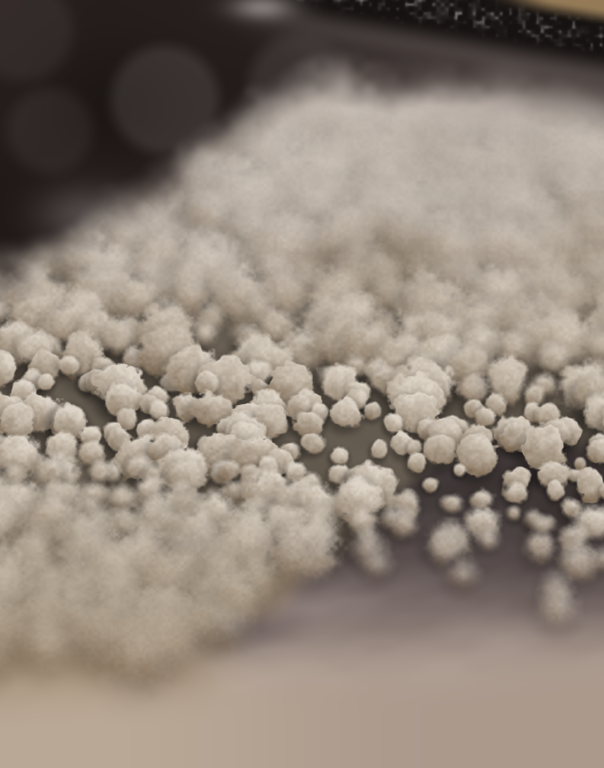
A Shadertoy shader for this texture:

```glsl
// A macro view of a crumbly pale heap with a shallow band of focus.
// Soft gradients form the backdrop, bowl and table; rows of lumpy grains
// are painted back to front, their edges softening away from the focus.

float hash(vec2 p) {
    return fract(sin(dot(p, vec2(127.1, 311.7))) * 43758.5453);
}

float noise(vec2 p) {
    vec2 i = floor(p), f = fract(p);
    f = f * f * (3.0 - 2.0 * f);
    return mix(mix(hash(i), hash(i + vec2(1, 0)), f.x),
               mix(hash(i + vec2(0, 1)), hash(i + vec2(1, 1)), f.x), f.y);
}

float fbm(vec2 p) {
    return 0.55 * noise(p) + 0.3 * noise(p * 2.1 + 7.0) + 0.15 * noise(p * 4.3 + 3.0);
}

float disc(vec2 p, vec2 centre, float radius, float soft) {
    return 1.0 - smoothstep(radius - soft, radius + soft, length(p - centre));
}

float glow(vec2 p, vec2 centre, vec2 size) {
    vec2 q = (p - centre) / size;
    return exp(-dot(q, q));
}

// Height of the heap's near edge on the table
float nearEdge(float x) {
    return 0.15 + 0.26 * smoothstep(0.2, 0.65, x);
}

float blurAt(vec2 p) {
    return 0.0025 + 0.13 * max(abs(p.y - 0.48 + 0.1 * p.x) - 0.05, 0.0);
}

vec3 backdrop(vec2 p) {
    vec3 col = mix(vec3(0.17, 0.135, 0.13), vec3(0.11, 0.085, 0.08), noise(p * 7.0));
    col += 0.09 * disc(p, vec2(0.215, 0.87), 0.07, 0.014);
    col += 0.08 * disc(p, vec2(0.39, 0.89), 0.065, 0.016);
    col += 0.05 * disc(p, vec2(0.065, 0.83), 0.055, 0.015);
    col += 0.05 * disc(p, vec2(0.03, 0.96), 0.065, 0.015);
    col += 0.16 * glow(p, vec2(0.11, 0.72), vec2(0.06, 0.035));
    return col;
}

vec3 heapAndTable(vec2 p) {
    // Heap: greyish far away, cream in the middle, tan towards the viewer
    vec3 col = mix(vec3(0.70, 0.635, 0.555), vec3(0.755, 0.715, 0.685), smoothstep(0.5, 0.76, p.y));
    col = mix(vec3(0.63, 0.545, 0.44), col, smoothstep(0.18, 0.42, p.y));
    col += 0.13 * (fbm(p * vec2(13.0, 16.0)) - 0.5);
    col = mix(col, vec3(0.54, 0.46, 0.36), 0.7 * glow(p, vec2(0.51, 0.65), vec2(0.085, 0.06)));
    col = mix(col, vec3(0.62, 0.54, 0.44), 0.5 * glow(p, vec2(0.77, 0.67), vec2(0.08, 0.07)));
    // Table: dusty mauve, fading into a pale foreground
    vec3 table = mix(vec3(0.69, 0.63, 0.59), vec3(0.46, 0.405, 0.40), smoothstep(0.06, 0.28, p.y));
    table += 0.16 * (fbm(vec2(p.x * 8.0 - p.y * 6.0, p.y * 18.0)) - 0.5);
    float edge = nearEdge(p.x) + 0.04 * (noise(p * 14.0) - 0.5);
    float soft = 0.015 + blurAt(p);
    float onTable = smoothstep(0.22, 0.34, p.x) * (1.0 - smoothstep(edge - soft, edge + soft, p.y));
    col = mix(col, table, onTable);
    col = mix(col, vec3(0.30, 0.26, 0.25), 0.75 * glow(p, vec2(0.42, 0.29), vec2(0.06, 0.025)));
    col = mix(col, vec3(0.36, 0.31, 0.31), 0.6 * glow(p, vec2(0.33, 0.175), vec2(0.06, 0.025)));
    // Pale foreground blur
    vec3 front = mix(vec3(0.73, 0.66, 0.59), vec3(0.67, 0.60, 0.55), smoothstep(0.1, 0.6, p.x));
    return mix(front, col, smoothstep(0.06, 0.2, p.y - 0.06 * p.x + 0.02));
}

vec3 paintGrains(vec3 base, vec2 p) {
    vec3 col = base * mix(0.55, 1.0, smoothstep(0.004, 0.03, blurAt(p)));
    float lump = fbm(p * 75.0) - 0.5, grit = noise(p * 240.0) - 0.5;
    for (int row = 0; row < 42; row++) {
        float rowY = 0.82 - 0.0165 * float(row);
        if (abs(p.y - rowY) > 0.11) continue;
        float shift = hash(vec2(row, 9));
        float cell = floor(p.x / 0.052 + shift);
        for (int k = -1; k <= 1; k++) {
            vec2 id = vec2(cell + float(k), row);
            vec2 c = vec2((id.x - shift + 0.1 + 0.8 * hash(id)) * 0.052,
                          rowY + 0.026 * (hash(id + 31.0) - 0.5));
            float size = hash(id + 57.0);
            float onHeap = smoothstep(-0.015, 0.015, c.y - nearEdge(c.x));
            float density = mix(0.75 * smoothstep(0.2, 0.33, c.y), 0.92, onHeap);
            if (hash(id + 83.0) > density) continue;
            float r = mix(0.011, 0.034, size * size) * mix(0.6, 1.0, onHeap);
            float soft = blurAt(c);
            r += 0.25 * soft;
            vec2 q = (p - c) / r;
            q.x *= 0.8 + 0.35 * hash(id + 11.0);
            float d = length(q) + 0.65 * lump;
            float shadow = 1.0 - smoothstep(0.6, 1.5 + soft / r, length(q + vec2(0.1, 0.3)));
            col *= 1.0 - 0.34 * shadow / (1.0 + 45.0 * soft);
            float light = clamp(0.63 + 0.36 * q.y + 0.12 * q.x + 0.35 * lump + 0.14 * grit
                                + 0.2 * (hash(id + 5.0) - 0.5), 0.0, 1.0);
            vec3 grain = mix(vec3(0.46, 0.38, 0.29), vec3(0.87, 0.835, 0.785), light);
            float cover = 1.0 - smoothstep(1.0 - soft / r, 1.0 + soft / r, d);
            col = mix(col, grain, cover);
        }
    }
    return mix(base, col, 1.0 / (1.0 + 26.0 * max(blurAt(p) - 0.004, 0.0)));
}

vec3 paintBowl(vec3 col, vec2 p) {
    float rim = 0.974 - 0.25 * (p.x - 0.365);
    float under = smoothstep(-0.06, 0.035, p.y - rim) * smoothstep(0.27, 0.42, p.x);
    col = mix(col, vec3(0.31, 0.275, 0.265), under);
    float h = p.y - (1.005 - 0.17 * (p.x - 0.4));
    float band = smoothstep(-0.045, -0.005, h) * smoothstep(0.3, 0.43, p.x);
    col = mix(col, vec3(0.085, 0.07, 0.065), band);
    col += 0.4 * pow(noise(p * 170.0), 4.0) * exp(-pow((h - 0.012) / 0.016, 2.0)) * band;
    col += 0.3 * glow(p, vec2(0.34, 0.99), vec2(0.04, 0.016));
    return mix(col, vec3(0.58, 0.48, 0.34), smoothstep(0.025, 0.05, h) * smoothstep(0.62, 0.72, p.x));
}

void mainImage(out vec4 fragColor, in vec2 fragCoord) {
    vec2 p = fragCoord / iResolution.y;
    float crest = 0.65 + 0.25 * smoothstep(-0.02, 0.47, p.x) + 0.05 * (fbm(p * 15.0) - 0.5);
    float heap = 1.0 - smoothstep(-0.045, 0.04, p.y - crest);
    vec3 col = mix(backdrop(p), paintGrains(heapAndTable(p), p), heap);
    fragColor = vec4(clamp(paintBowl(col, p), 0.0, 1.0), 1.0);
}
```
